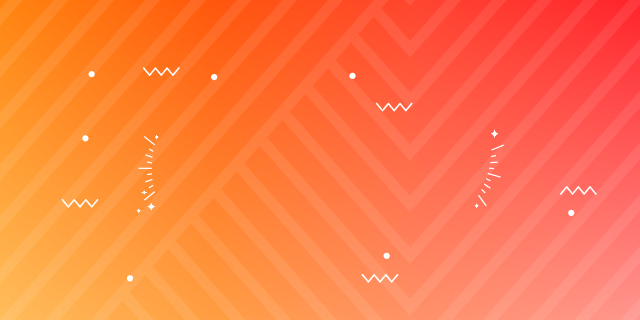
This background is drawn by a Shadertoy shader. Its source:

```glsl
// Warm orange-to-red backdrop with pale diagonal bands that meet nested chevrons,
// sprinkled with white dots, zigzags, ray bursts and sparkles.
// Layout space is 768 x 384, y down; every shape is a distance function.

const float HEIGHT = 384.0;
const float SLOPE = 1.13;          // steepness of all bands
const float BAND_PERIOD = 62.0;    // vertical spacing of bands
const float BAND_HALF = 10.0;      // half of a band's vertical thickness
const float DIAGONAL_CENTER = 517.0;
const float CHEVRON_AXIS = 492.0;
const float CHEVRON_CENTER = 183.0;
const float BAND_ALPHA = 0.085;

const vec2 DOTS[7] = vec2[7](
    vec2(110, 89), vec2(257, 92.5), vec2(102.5, 166), vec2(156, 334),
    vec2(423, 91), vec2(464, 307), vec2(685.5, 255.5));

// xy: center, z: vertical orientation
const vec3 ZIGZAGS[5] = vec3[5](
    vec3(193.5, 86, 1), vec3(473, 128.5, 1), vec3(96, 244, 1),
    vec3(456, 334, 1), vec3(694, 228.5, -1));

// xy: center, z: radius
const vec3 SPARKLES[6] = vec3[6](
    vec3(188, 164.5, 3.2), vec3(173, 231, 3.2), vec3(181.5, 248, 5.2),
    vec3(166.5, 253, 3.2), vec3(593.5, 160.5, 5.2), vec3(572, 247, 3.2));

float cover(float dist, float pixel) {
    return clamp(0.5 - dist / pixel, 0.0, 1.0);
}

float segmentDist(vec2 p, vec2 a, vec2 b) {
    vec2 ap = p - a, ab = b - a;
    return length(ap - ab * clamp(dot(ap, ab) / dot(ab, ab), 0.0, 1.0));
}

// Four color stops spread evenly over t
vec3 ramp(vec3 a, vec3 b, vec3 c, vec3 d, float t) {
    float s = t * 3.0;
    vec3 color = mix(a, b, clamp(s, 0.0, 1.0));
    color = mix(color, c, clamp(s - 1.0, 0.0, 1.0));
    return mix(color, d, clamp(s - 2.0, 0.0, 1.0));
}

vec3 backdrop(vec2 uv) {
    vec3 top = ramp(vec3(1, 0.52, 0.06), vec3(1, 0.34, 0.05),
                    vec3(1, 0.265, 0.19), vec3(1, 0.14, 0.17), uv.x);
    vec3 bottom = ramp(vec3(1, 0.74, 0.36), vec3(1, 0.62, 0.26),
                       vec3(1, 0.57, 0.42), vec3(1, 0.59, 0.56), uv.x);
    return mix(top, bottom, uv.y);
}

float bandDist(float height, float center) {
    float offset = mod(height - center + 0.5 * BAND_PERIOD, BAND_PERIOD) - 0.5 * BAND_PERIOD;
    return (abs(offset) - BAND_HALF) / length(vec2(1.0, SLOPE));
}

// Diagonals on the left, chevrons behind the last diagonal on the right
float bands(vec2 p, float pixel) {
    float diagonal = p.y + SLOPE * p.x;
    float chevron = p.y + SLOPE * abs(p.x - CHEVRON_AXIS);
    float edge = DIAGONAL_CENTER + BAND_HALF;
    float left = cover(bandDist(diagonal, DIAGONAL_CENTER), pixel)
               * step(diagonal, edge + BAND_HALF);
    float right = cover(bandDist(chevron, CHEVRON_CENTER), pixel)
                * cover((edge - diagonal) / length(vec2(1.0, SLOPE)), pixel);
    return max(left, right);
}

// Three teeth, folded onto one slanted stroke
float zigzagDist(vec2 p) {
    float tooth = clamp(round(p.x / 14.0), -1.0, 1.0);
    return segmentDist(vec2(abs(p.x - 14.0 * tooth), p.y), vec2(0, 4.2), vec2(7, -4.2)) - 0.95;
}

// Nine rays fanned around an axis; every fourth is long, every second medium
float burstDist(vec2 p, float axis) {
    float dist = 1e5;
    for (int i = -4; i <= 4; i++) {
        float n = float(i);
        float angle = axis + n * 0.168;
        vec2 dir = vec2(cos(angle), sin(angle));
        float inner = 39.5 + 0.4 * n * n;
        float size = i % 4 == 0 ? 14.5 : (i % 2 == 0 ? 7.5 : 4.5);
        dist = min(dist, segmentDist(p, dir * inner, dir * (inner + size)));
    }
    return dist - 0.75;
}

// Four-pointed star with concave sides
float sparkleDist(vec2 p, float radius) {
    vec2 q = pow(abs(p) + 1e-4, vec2(0.65));
    return (pow(q.x + q.y, 1.0 / 0.65) - radius) * 0.7;
}

void mainImage(out vec4 fragColor, in vec2 fragCoord) {
    float pixel = HEIGHT / iResolution.y;
    vec2 uv = vec2(fragCoord.x, iResolution.y - fragCoord.y) / iResolution.xy;
    vec2 p = vec2(fragCoord.x, iResolution.y - fragCoord.y) * pixel;

    vec3 color = mix(backdrop(uv), vec3(1), BAND_ALPHA * bands(p, pixel));

    // White ornaments
    float dist = min(burstDist(p - vec2(221, 202), 3.1416),
                     burstDist(p - vec2(548, 197.4), 0.28));
    for (int i = 0; i < 7; i++) dist = min(dist, length(p - DOTS[i]) - 3.7);
    for (int i = 0; i < 5; i++)
        dist = min(dist, zigzagDist((p - ZIGZAGS[i].xy) * vec2(1, ZIGZAGS[i].z)));
    for (int i = 0; i < 6; i++)
        dist = min(dist, sparkleDist(p - SPARKLES[i].xy, SPARKLES[i].z));

    fragColor = vec4(mix(color, vec3(1), cover(dist, pixel)), 1.0);
}
```
